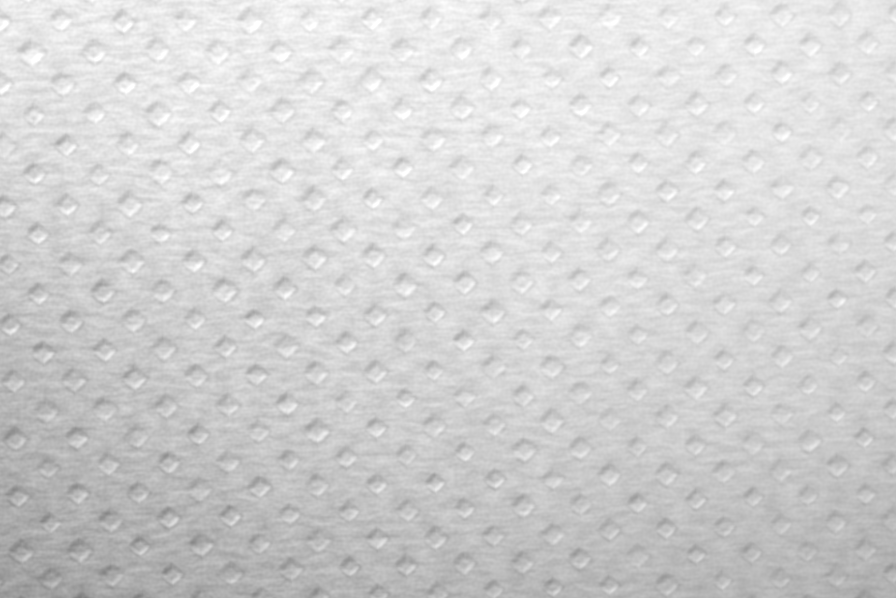
Give the GLSL for this texture, as a Shadertoy shader.

```glsl
// Embossed white paper: a staggered lattice of soft, diamond-like dimples seen
// at a slight tilt. Each dimple is a height field shaded by its slope towards
// the light, over a soft falloff of light and fine horizontal paper fibres.

#define DIMPLE_RADIUS 0.165   // in lattice periods
#define RADIUS_JITTER 0.020
#define CENTRE_JITTER 0.022
#define RELIEF 0.125          // contrast of the lit and shaded walls
#define RIM_SHADE 0.060       // dark crescent below each dimple
#define SLOPE_STEP 0.0035     // sampling distance for the slope
#define FIBRE_GAIN 0.075
#define TO_LIGHT vec2(-0.42, -0.91)

vec2 hash2(vec2 p) {
    vec3 q = fract(vec3(p.xyx) * vec3(0.1031, 0.1030, 0.0973));
    q += dot(q, q.yzx + 33.33);
    return fract((q.xx + q.yz) * q.zy);
}

float cornerSlope(vec2 cell, vec2 offset) {
    float angle = 6.2832 * hash2(cell).x;
    return dot(vec2(cos(angle), sin(angle)), offset);
}

float gradientNoise(vec2 p) {
    vec2 i = floor(p), f = p - i;
    vec2 w = f * f * f * (f * (f * 6.0 - 15.0) + 10.0);
    vec2 e = vec2(1.0, 0.0);
    return mix(mix(cornerSlope(i, f), cornerSlope(i + e, f - e), w.x),
               mix(cornerSlope(i + e.yx, f - e.yx), cornerSlope(i + 1.0, f - 1.0), w.x), w.y);
}

// Sheet position (x right, y down) to lattice periods; the tilt makes
// the periods shrink gently towards the right and the bottom.
vec2 latticeCoords(vec2 p) {
    float k = (p.y - 0.031) / 0.87;
    float x = p.x - mix(0.1016, 0.1348, k);
    float y = p.y - 0.0345 + 0.0045 * p.x * p.x;
    float u = x * (mix(9.384, 9.894, k) + mix(0.444, 0.298, k) * x);
    float v = y * (9.45 + 0.65 * p.x + (0.76 - 0.32 * p.x) * y);
    return vec2(u, v);
}

// Nearest dimple: offset from its centre in periods, radius, and strength.
vec4 nearestDimple(vec2 p) {
    vec2 g = latticeCoords(p);
    vec2 diagonal = vec2(g.x + g.y, g.x - g.y);
    vec2 id = round(diagonal);
    vec2 f = diagonal - id;
    vec2 centre = (hash2(id + 71.0) - 0.5) * CENTRE_JITTER * 2.0;
    vec2 vary = hash2(id + 137.0);
    return vec4(0.5 * vec2(f.x + f.y, f.x - f.y) - centre,
                DIMPLE_RADIUS + (vary.x - 0.5) * 2.0 * RADIUS_JITTER,
                mix(0.75, 1.2, vary.y));
}

// Distance measure between a circle and a diamond.
float roundedDiamond(vec2 d) {
    return mix(length(d), 0.85 * (abs(d.x) + abs(d.y)), 0.55);
}

float sheetHeight(vec2 p) {
    vec4 dimple = nearestDimple(p);
    float r = roundedDiamond(dimple.xy) / dimple.z;
    float pit = 1.0 - smoothstep(0.45, 1.2, r);
    float sag = exp(-0.55 * r * r);
    return -dimple.w * (pit + 0.35 * sag);
}

float rimShadow(vec2 p) {
    vec4 dimple = nearestDimple(p);
    float r = roundedDiamond(dimple.xy) / dimple.z;
    float away = dot(dimple.xy, -TO_LIGHT) / (length(dimple.xy) + 0.001);
    float ring = (r - 1.12) / 0.23;
    return dimple.w * exp(-ring * ring) * (0.35 + 0.65 * smoothstep(-0.3, 0.9, away));
}

// Horizontal wrinkles, bent slightly, with finer fibres on top.
float fibres(vec2 p) {
    p.y += 0.006 * gradientNoise(p * 9.0) + 0.03 * p.x;
    return gradientNoise(p * vec2(26.0, 88.0))
         + 0.55 * gradientNoise(p * vec2(60.0, 160.0) + 17.0)
         + 0.45 * gradientNoise(p * 150.0 + 41.0);
}

float ambientLight(vec2 uv, vec2 p) {
    float left = pow(1.0 - uv.x, 3.0) * (0.25 + 0.75 * smoothstep(0.0, 0.6, uv.y));
    float light = 0.945 - 0.05 * uv.y - 0.165 * uv.y * uv.y;
    light -= 0.12 * left + 0.045 * uv.x * uv.x * uv.x;
    return light + 0.02 * gradientNoise(p * 5.0 + 3.0);
}

void mainImage(out vec4 fragColor, in vec2 fragCoord) {
    vec2 uv = fragCoord / iResolution.xy;
    uv.y = 1.0 - uv.y;
    vec2 p = uv * vec2(1.5, 1.0);

    // Contrast softens towards the right, where focus falls off.
    float focus = mix(1.1, 0.72, smoothstep(0.1, 1.0, uv.x));
    vec2 toLight = TO_LIGHT * SLOPE_STEP;
    float slope = sheetHeight(p + toLight) - sheetHeight(p - toLight);

    float tone = ambientLight(uv, p);
    tone -= focus * (RELIEF * slope + RIM_SHADE * rimShadow(p));
    tone += focus * FIBRE_GAIN * fibres(p);
    fragColor = vec4(vec3(clamp(tone, 0.0, 1.0)), 1.0);
}
```
